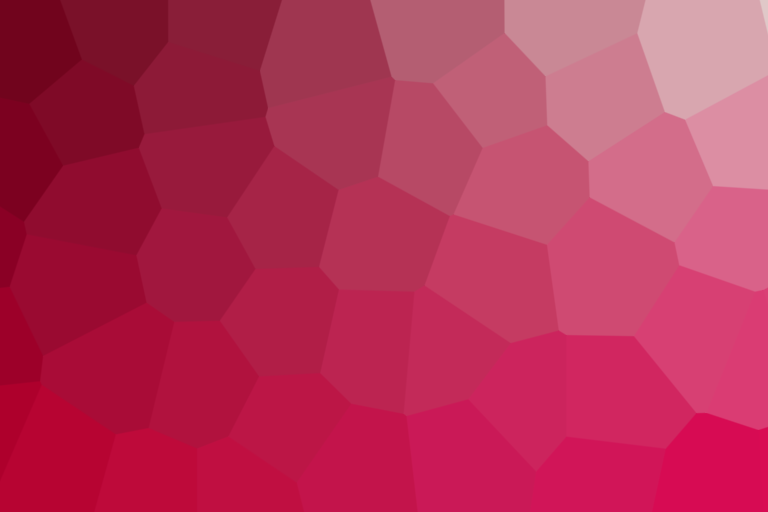
This background is drawn by a Shadertoy shader. Its source:

```glsl
// Flat Voronoi mosaic tinted by a maroon, crimson and pale rose gradient.

const float ASPECT = 1.5;
const int ROWS = 6;
const int COLUMNS = 8;

// Rows from top to bottom, in canvas heights: start, column step, height
const vec3 ROW_LINE[6] = vec3[6](
    vec3(0.059, 0.219, 0.932), vec3(0.207, 0.201, 0.775),
    vec3(0.148, 0.215, 0.600), vec3(0.152, 0.203, 0.410),
    vec3(0.191, 0.209, 0.238), vec3(0.072, 0.215, 0.066));

// Sideways wave of each row: amplitude, frequency, peak column
const vec3 ROW_SWAY[6] = vec3[6](
    vec3(-0.086, 0.52, 3.0), vec3(0.062, 1.50, 2.3),
    vec3(0.059, 1.40, 0.5), vec3(0.029, 1.40, 0.8),
    vec3(0.055, 2.05, 3.2), vec3(0.035, 1.05, -0.3));

// Vertical wave of each row: amplitude, frequency, trough column
const vec3 ROW_HEAVE[6] = vec3[6](
    vec3(-0.043, 2.09, 0.0), vec3(-0.062, 1.70, 2.7),
    vec3(-0.074, 1.75, 2.75), vec3(-0.088, 1.60, 2.7),
    vec3(-0.086, 2.30, 4.5), vec3(-0.045, 1.30, 1.5));

// Gradient stops from left to right
const vec3 TOP[4] = vec3[4](
    vec3(0.39, 0.00, 0.08), vec3(0.55, 0.14, 0.24),
    vec3(0.76, 0.48, 0.54), vec3(0.88, 0.83, 0.81));
const vec3 MIDDLE[4] = vec3[4](
    vec3(0.55, 0.00, 0.15), vec3(0.655, 0.12, 0.27),
    vec3(0.78, 0.26, 0.40), vec3(0.86, 0.36, 0.53));
const vec3 LOW[4] = vec3[4](
    vec3(0.74, 0.00, 0.185), vec3(0.76, 0.06, 0.26),
    vec3(0.81, 0.06, 0.34), vec3(0.85, 0.02, 0.31));

// Piecewise linear blend through four colours
vec3 ramp(vec3 stops[4], float t) {
    int i = int(min(t * 3.0, 2.0));
    return mix(stops[i], stops[i + 1], t * 3.0 - float(i));
}

vec3 gradient(vec2 site) {
    vec2 uv = clamp(site / vec2(ASPECT, 1.0), 0.0, 1.0);
    vec3 middle = ramp(MIDDLE, uv.x);
    vec3 outer = uv.y > 0.5 ? ramp(TOP, uv.x) : ramp(LOW, uv.x);
    return mix(middle, outer, abs(2.0 * uv.y - 1.0));
}

// wave holds amplitude, frequency and peak column
float ripple(vec3 wave, float column) {
    return wave.x * cos(wave.y * (column - wave.z));
}

// Evenly stepped row displaced by its two waves
vec2 cellSite(int row, float column) {
    vec3 line = ROW_LINE[row];
    return vec2(line.x + line.y * column + ripple(ROW_SWAY[row], column),
                line.z + ripple(ROW_HEAVE[row], column));
}

void mainImage(out vec4 fragColor, in vec2 fragCoord) {
    vec2 p = fragCoord / iResolution.xy * vec2(ASPECT, 1.0);

    // Find the two nearest sites
    vec2 nearest = vec2(0.0), second = vec2(0.0);
    float nearestDist = 1e5, secondDist = 1e5;
    for (int row = 0; row < ROWS; row++) {
        for (int column = -1; column < COLUMNS; column++) {
            vec2 site = cellSite(row, float(column));
            float dist = distance(p, site);
            if (dist < nearestDist) {
                second = nearest;
                secondDist = nearestDist;
                nearest = site;
                nearestDist = dist;
            } else if (dist < secondDist) {
                second = site;
                secondDist = dist;
            }
        }
    }

    // Blend across the shared edge
    float edge = dot(0.5 * (nearest + second) - p, normalize(second - nearest));
    float soft = 1.0 / iResolution.y;
    vec3 color = mix(gradient(second), gradient(nearest),
                     smoothstep(-soft, soft, edge));
    fragColor = vec4(color, 1.0);
}
```
